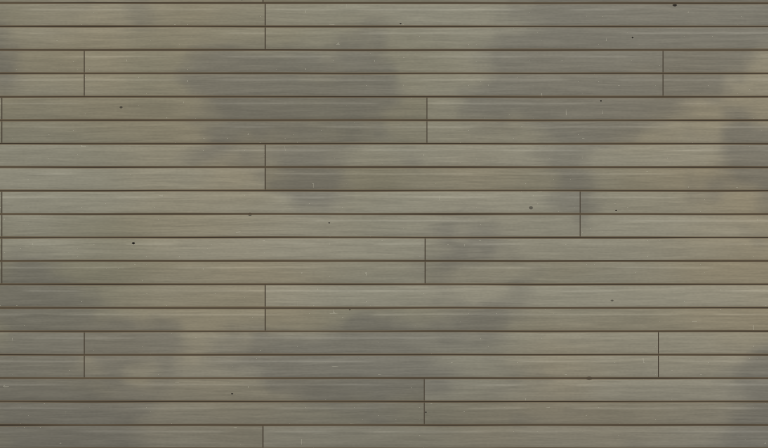
Write a WebGL 2 fragment shader that draws this texture.

```glsl
#version 300 es
precision highp float;

uniform vec2 u_resolution;
out vec4 fragColor;

// Layout, in canvas heights
const float PITCH = 0.05234;
const float TOP_OFFSET = 0.0067;
const float GAP_HALF = 0.0013;
const float RIM_HALF = 0.0027;
const float JOINT_HALF = 0.0011;
const float BEVEL = 0.29;          // bevel edge, as a share of the board
const float HOLE_CELL = 0.21;
const float HOLE_CHANCE = 0.42;
const float GRAIN = 0.065;
const float BLOTCH = 0.55;

// Butt joints, shared by each pair of boards; negative means none
const int PAIRS = 10;
const vec2 JOINTS[PAIRS] = vec2[](
    vec2(0.592, -1.0), vec2(0.188, 1.480), vec2(0.004, 0.953), vec2(0.592, -1.0),
    vec2(0.004, 1.295), vec2(0.004, 0.949), vec2(0.592, -1.0), vec2(0.188, 1.470),
    vec2(0.947, -1.0), vec2(0.587, -1.0));

// Paint and shadow colours
const vec3 TAN = vec3(0.56, 0.525, 0.44);
const vec3 OLIVE = vec3(0.49, 0.475, 0.405);
const vec3 PALE = vec3(0.555, 0.545, 0.49);
const vec3 SMOKE = vec3(0.42, 0.41, 0.38);
const vec3 RIM = vec3(0.41, 0.355, 0.275);
const vec3 GAP = vec3(0.25, 0.22, 0.18);
const vec3 HOLE = vec3(0.13, 0.12, 0.11);

float hash(vec2 p) {
    vec3 q = fract(vec3(p.xyx) * 0.1031);
    q += dot(q, q.yzx + 33.33);
    return fract((q.x + q.y) * q.z);
}

float noise(vec2 p) {
    vec2 i = floor(p), f = fract(p);
    f = f * f * (3.0 - 2.0 * f);
    return mix(mix(hash(i), hash(i + vec2(1, 0)), f.x),
               mix(hash(i + vec2(0, 1)), hash(i + vec2(1, 1)), f.x), f.y);
}

float fbm(vec2 p) {
    float sum = 0.0, amp = 0.5;
    for (int i = 0; i < 4; i++) {
        sum += amp * noise(p);
        p = p * 2.03 + 17.0;
        amp *= 0.5;
    }
    return sum / 0.9375;
}

// Smooth-edged coverage of a shape at signed distance d
float cover(float d, float px) {
    return clamp(0.5 - d / px, 0.0, 1.0);
}

// Sparse knots and nail holes, one candidate per cell
float holes(vec2 p, float px) {
    vec2 cell = floor(p / HOLE_CELL);
    float pick = hash(cell + 71.0);
    vec2 centre = (cell + 0.15 + 0.7 * vec2(hash(cell + 5.0), hash(cell + 19.0))) * HOLE_CELL;
    float radius = mix(0.0012, 0.0042, pow(hash(cell + 43.0), 2.0));
    vec2 d = (p - centre) * vec2(mix(0.6, 1.0, hash(cell + 57.0)), 1.0);
    return step(pick, HOLE_CHANCE) * cover(length(d) - radius, px) * mix(0.4, 1.0, hash(cell + 89.0));
}

void main() {
    float px = 1.0 / u_resolution.y;
    vec2 p = gl_FragCoord.xy * px;
    float aspect = u_resolution.x * px;

    // Board row, with slightly wavering edges
    float waver = (noise(vec2(p.x * 5.0, floor(p.y / PITCH))) - 0.5) * 0.0012;
    float depth = (1.0 - p.y - TOP_OFFSET + waver) / PITCH;
    float row = floor(depth), t = fract(depth);
    int pair = (int(floor(row * 0.5)) + PAIRS) % PAIRS;
    vec2 joint = JOINTS[pair];
    float board = row * 3.0 + step(joint.x, p.x) + step(0.0, joint.y) * step(joint.y, p.x);
    float tone = hash(vec2(board, 7.0));

    // Faded paint: warm to the right, sooty patches, cool lower boards
    float warm = smoothstep(0.25, 0.8, fbm(p * 2.3 + 4.0) + 0.3 * (p.x / aspect - 0.4));
    vec3 col = mix(OLIVE, TAN, warm);
    col = mix(col, PALE, 0.65 * smoothstep(0.35, 0.75, fbm(p * vec2(1.7, 3.0) + 31.0) + 0.3 * (tone - 0.5)));
    float soot = smoothstep(0.53, 0.72, fbm(p * vec2(4.0, 5.0) + 11.0) + 0.1 * smoothstep(0.3, 1.2, p.x));
    col = mix(col, SMOKE, BLOTCH * soot);
    col = mix(col, SMOKE, 0.4 * smoothstep(0.3, 0.0, p.y));
    col *= 0.965 + 0.07 * tone;

    // Wood grain, bent around slow swells, and fine speckle
    float swell = 3.0 * fbm(vec2(p.x * 5.0, depth * 1.3) + board);
    float fibre = fbm(vec2(p.x * 14.0 + board * 9.0, depth * 13.0 + swell));
    float speckle = noise(p * vec2(190.0, 330.0));
    col *= 1.0 + GRAIN * (2.0 * fibre - 1.0) + 0.03 * (speckle - 0.5);

    // Bevelled top with a worn bright edge
    float edge = exp(-pow((t - BEVEL) / 0.045, 2.0));
    float wear = smoothstep(0.25, 0.7, noise(vec2(p.x * 9.0, row * 5.0)));
    col *= mix(1.025, 0.99, smoothstep(BEVEL - 0.05, BEVEL + 0.05, t));
    col += 0.045 * edge * wear;
    col *= 1.0 - 0.06 * smoothstep(0.75, 1.0, t);

    // Pale chips, knots and nail holes
    float chip = smoothstep(0.965, 0.99, noise(p * 110.0 + 60.0));
    col = mix(col, PALE * 1.25, 0.35 * chip);
    col = mix(col, HOLE, holes(p, px));

    // Butt joints and the shadow gaps between boards
    float jointDist = min(abs(p.x - joint.x), abs(p.x - joint.y));
    col = mix(col, GAP, 0.85 * cover(jointDist - JOINT_HALF, px));
    float gapDist = min(t, 1.0 - t) * PITCH;
    float strength = mix(0.6, 1.0, noise(vec2(p.x * 4.0, floor(depth + 0.5) * 7.0)));
    col = mix(col, RIM, 0.75 * cover(gapDist - RIM_HALF, px));
    col = mix(col, GAP, strength * cover(gapDist - GAP_HALF, px));

    fragColor = vec4(clamp(col, 0.0, 1.0), 1.0);
}
```
